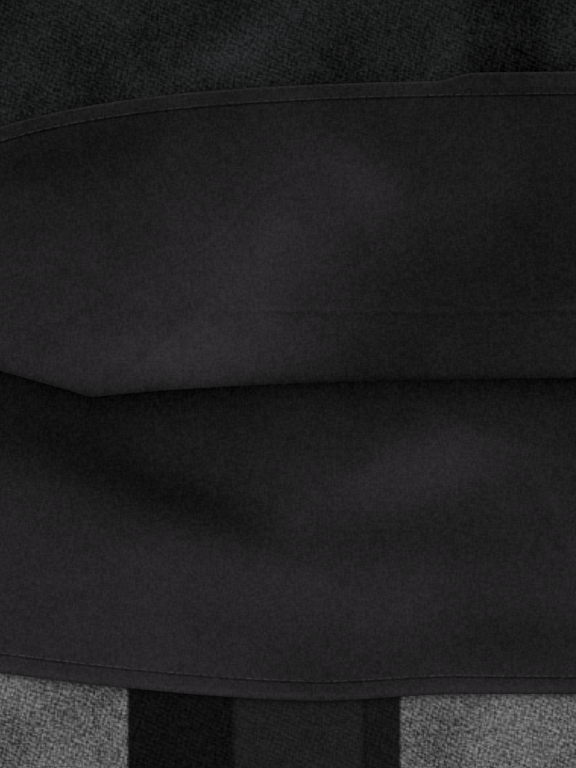
Give the GLSL for this texture, as a WebGL 2 fragment shader.

```glsl
#version 300 es
precision highp float;
// Folded dark cotton with stitched hems, between strips of sheer woven mesh.
uniform vec2 u_resolution;
out vec4 fragColor;

const vec3 CLOTH_TINT = vec3(1.02, 0.98, 1.02);
const vec3 SHEER_TINT = vec3(0.98, 1.0, 1.02);

float hash(vec2 p) {
  vec3 q = fract(vec3(p.xyx) * 0.1031);
  q += dot(q, q.yzx + 33.33);
  return fract((q.x + q.y) * q.z);
}

float noise(vec2 p) {
  vec2 i = floor(p), f = fract(p);
  f = f * f * (3.0 - 2.0 * f);
  return mix(mix(hash(i), hash(i + vec2(1, 0)), f.x),
             mix(hash(i + vec2(0, 1)), hash(i + vec2(1, 1)), f.x), f.y);
}

float fbm(vec2 p) {
  float sum = 0.0, amp = 0.5;
  for (int i = 0; i < 4; i++) {
    sum += amp * noise(p);
    p = mat2(1.6, 1.2, -1.2, 1.6) * p + 7.3;
    amp *= 0.5;
  }
  return sum;
}

vec2 turn(vec2 d, float angle) {
  float c = cos(angle), s = sin(angle);
  return mat2(c, -s, s, c) * d;
}

// Soft elliptical light, rotated by angle
float glow(vec2 p, vec2 center, vec2 radius, float angle) {
  vec2 d = turn(p - center, angle) / radius;
  return exp(-dot(d, d));
}

// Line of half-width w at d = 0
float line(float d, float w) {
  return exp(-d * d / (w * w));
}

// Thin ridge: bright on one side, dark on the other
float crease(float d, float w) {
  return d / w * line(d, w);
}

float band(float x, float a, float b, float soft) {
  return smoothstep(a - soft, a + soft, x) - smoothstep(b - soft, b + soft, x);
}

// Sparse broken wrinkles running along one direction
float wrinkles(vec2 p, float angle, float scale) {
  vec2 q = turn(p, angle) * vec2(0.45, 1.0) * scale;
  q += 0.7 * noise(q * 1.5 + 4.0);
  return crease(noise(q) - 0.5, 0.09) * smoothstep(0.35, 0.7, noise(q * 0.9 + 20.0));
}

// Edge heights across the canvas
float topSeam(float x) {
  return 0.835 + 0.064 * (1.0 - exp(-3.6 * x));
}

float topHem(float x) {
  return topSeam(x) + 0.010 * smoothstep(0.755, 0.825, x);
}

float middleFold(float x) {
  float left = 0.517 - 0.212 * x;
  float right = 0.483 + 0.027 * (1.0 - exp(-3.0 * max(x - 0.16, 0.0)));
  return mix(left, right, smoothstep(0.12, 0.19, x));
}

float bottomHem(float x) {
  return 0.087 + 0.037 * pow(max(0.55 - x, 0.0) / 0.55, 1.5) + 0.0095 * smoothstep(0.55, 0.8, x);
}

// Dashed thread in a groove; d is the height above the seam
float stitches(float d, float x) {
  float dash = band(fract(x * 66.0), 0.15, 0.85, 0.12) * (0.5 + noise(vec2(x * 60.0, 1.0)));
  return 0.05 * line(d, 0.0011) * dash - 0.045 * line(d + 0.0022, 0.0017);
}

// Irregular yarn: short horizontal and vertical flecks
float grain(vec2 p, float count) {
  return noise(p * count * vec2(0.55, 1.1)) + noise(p * count * vec2(1.1, 0.5) + 50.0) - 1.0;
}

// Crossed threads bent by the drape, mixed with yarn flecks
float mesh(vec2 p, float count) {
  vec2 q = p * count + 2.5 * fbm(p * 10.0);
  float threads = sin(6.2832 * (q.x * 0.5 + q.y)) + 0.7 * sin(6.2832 * (q.x - 0.3 * q.y));
  return 0.17 * threads + 0.85 * grain(p, 460.0);
}

float upperPanel(vec2 p, float x, float hem, float depth) {
  float v = 0.106 + 0.08 * (fbm(p * vec2(6.0, 5.0) + 3.0) - 0.47);
  v += 0.046 * glow(p, vec2(0.30, 0.65), vec2(0.25, 0.12), 0.35);
  v += 0.042 * glow(p, vec2(0.22, 0.53), vec2(0.24, 0.045), 0.1);
  v += 0.026 * glow(p, vec2(0.47, 0.77), vec2(0.07, 0.035), -0.7);
  v -= 0.026 * glow(p, vec2(0.10, 0.80), vec2(0.16, 0.04), 0.2);
  v -= 0.018 * glow(p, vec2(0.72, 0.68), vec2(0.10, 0.16), 0.0);
  v += 0.014 * wrinkles(p, 0.5, 11.0) + 0.012 * wrinkles(p + 3.0, -0.8, 14.0);
  float press = p.y - 0.594 - 0.004 * (noise(vec2(x * 9.0, 2.0)) - 0.5);
  v += 0.024 * crease(press, 0.004) * smoothstep(0.3, 0.48, x);
  v += 0.012 * smoothstep(0.022, 0.018, hem - p.y);
  v += 0.035 * line(hem - p.y - 0.0015, 0.0017);
  v += stitches(p.y - topSeam(x) + 0.0185, x);
  return v - 0.045 * exp(-max(depth, 0.0) / 0.006);
}

float lowerPanel(vec2 p, float x, float hem, float depth) {
  depth = max(depth, 0.0);
  float v = 0.136 + 0.07 * (fbm(p * vec2(5.0, 7.0) + 11.0) - 0.47);
  v -= 0.068 * exp(-depth / 0.065) + 0.035 * exp(-depth / 0.012);
  v -= 0.040 * glow(p, vec2(0.10, 0.405), vec2(0.20, 0.045), -0.42);
  v -= 0.028 * glow(p, vec2(0.27, 0.335), vec2(0.13, 0.028), -0.4);
  v += 0.034 * glow(p, vec2(0.54, 0.385), vec2(0.15, 0.045), 0.3);
  v += 0.028 * glow(p, vec2(0.36, 0.25), vec2(0.26, 0.055), -0.1);
  v -= 0.026 * glow(p, vec2(0.62, 0.16), vec2(0.16, 0.04), 0.2);
  v += 0.012 * wrinkles(p + 7.0, -0.4, 9.0);
  v += 0.014 * crease(p.y - 0.36 + 1.9 * (p.x - 0.70), 0.03) * band(p.y, 0.27, 0.39, 0.03);
  v += stitches(p.y - hem - 0.026 + 0.003 * smoothstep(0.5, 1.0, x), x);
  v += 0.020 * line(p.y - hem - 0.006, 0.005);
  return v - 0.04 * exp(-max(p.y - hem, 0.0) / 0.0018);
}

float topSheer(vec2 p, float x, float hem) {
  float v = 0.098 + 0.12 * (fbm(p * vec2(9.0, 7.0)) - 0.47);
  v += 0.035 * glow(p, vec2(0.31, 0.94), vec2(0.15, 0.03), 0.5);
  v += 0.025 * wrinkles(p, 0.7, 16.0) - 0.024 * band(x, 0.81, 0.94, 0.015);
  v -= 0.03 * exp(-max(p.y - hem, 0.0) / 0.010);
  return v + 0.070 * mesh(p, 150.0);
}

float bottomSheer(vec2 p, float x, float hem) {
  float light = 1.0 - band(x, 0.222, 0.695, 0.004);
  float v = mix(0.064, 0.120, band(x, 0.407, 0.63, 0.006));
  v += 0.026 * band(x, 0.635, 0.695, 0.006);
  v = mix(v, 0.345 + 0.16 * (fbm(p * 9.0) - 0.47), light);
  v += mix(0.045, 0.19, light) * mesh(p, 145.0);
  return v * (1.0 - 0.5 * exp(-max(hem - p.y, 0.0) / 0.005));
}

void main() {
  vec2 uv = gl_FragCoord.xy / u_resolution;
  vec2 p = uv * vec2(0.75, 1.0);
  float x = uv.x, soft = 0.7 / u_resolution.y;
  float top = topHem(x), fold = middleFold(x), bottom = bottomHem(x);

  // Cotton layers with fine grain
  float lower = lowerPanel(p, x, bottom, fold - p.y);
  float upper = upperPanel(p, x, top, p.y - fold);
  float cloth = mix(lower, upper, smoothstep(fold - soft, fold + soft, p.y));
  cloth += 0.033 * grain(p, 480.0);

  // Sheer layers beyond both hems
  vec3 color = cloth * CLOTH_TINT;
  color = mix(color, topSheer(p, x, top) * SHEER_TINT, smoothstep(top - soft, top + soft, p.y));
  color = mix(vec3(bottomSheer(p, x, bottom)), color, smoothstep(bottom - soft, bottom + soft, p.y));
  fragColor = vec4(clamp(color, 0.0, 1.0), 1.0);
}
```
